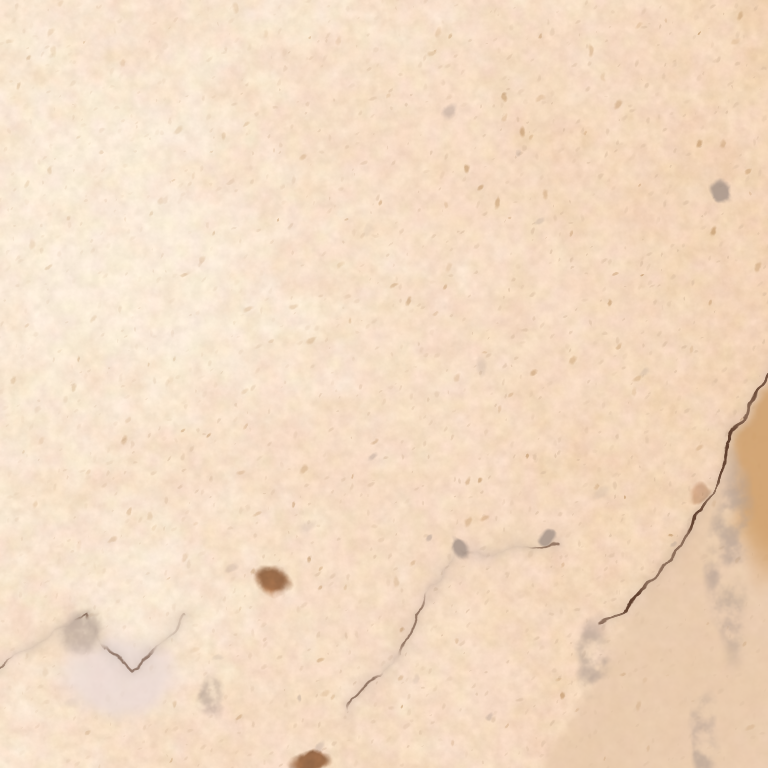
A WebGL 1 fragment shader for this texture:

```glsl
precision highp float;
// Pale limestone slab: a cream to peach wash with fine grain and slanted flecks,
// broken near the bottom by thin cracks, grey weathering and rusty stains.
// Layers of value noise, scattered ellipses and warped segments, blended in order.
uniform vec2 u_resolution;

const vec3 CREAM = vec3(0.985, 0.928, 0.852);
const vec3 PEACH = vec3(0.965, 0.860, 0.762);
const vec3 SAND = vec3(0.945, 0.818, 0.695);
const vec3 OCHRE = vec3(0.79, 0.59, 0.37);
const vec3 RUST = vec3(0.58, 0.37, 0.22);
const vec3 SLATE = vec3(0.68, 0.61, 0.57);
const vec3 LILAC = vec3(0.92, 0.86, 0.85);
const vec3 CRACK = vec3(0.36, 0.23, 0.16);

float hash(vec2 p) {
  vec3 q = fract(vec3(p.xyx) * 0.1031);
  q += dot(q, q.yzx + 33.33);
  return fract((q.x + q.y) * q.z);
}

float noise(vec2 p) {
  vec2 i = floor(p), f = fract(p);
  f = f * f * (3.0 - 2.0 * f);
  return mix(mix(hash(i), hash(i + vec2(1, 0)), f.x),
             mix(hash(i + vec2(0, 1)), hash(i + vec2(1, 1)), f.x), f.y);
}

float fbm(vec2 p) {
  float sum = 0.0, gain = 0.53;
  for (int i = 0; i < 4; i++) {
    sum += gain * noise(p);
    p = mat2(1.6, 1.2, -1.2, 1.6) * p + 17.3;
    gain *= 0.5;
  }
  return sum;
}

// Displaces a point by noise of the given frequency.
vec2 warp(vec2 p, float freq, float amount) {
  return p + amount * (vec2(fbm(p * freq), fbm(p * freq + 41.7)) - 0.5);
}

// Coverage of small slanted ellipses, at most one per cell.
float flecks(vec2 p, float cells, float chance, float seed) {
  vec2 q = p * cells, home = floor(q);
  float cover = 0.0;
  for (int y = -1; y <= 1; y++) {
    for (int x = -1; x <= 1; x++) {
      vec2 cell = home + vec2(x, y), key = cell + seed;
      vec2 d = q - cell - vec2(hash(key + 3.1), hash(key + 57.9));
      float angle = 0.3 + 1.3 * hash(key + 91.3), c = cos(angle), s = sin(angle);
      d = vec2(c * d.x + s * d.y, c * d.y - s * d.x);
      float size = mix(0.14, 0.42, hash(key + 23.7));
      float body = 1.0 - smoothstep(0.3, 1.0, length(d / vec2(size, size * 0.55)));
      cover = max(cover, body * step(hash(key), chance) * mix(0.35, 1.0, hash(key + 71.1)));
    }
  }
  return cover;
}

float segment(vec2 p, vec2 a, vec2 b) {
  vec2 ab = b - a;
  return length(p - a - ab * clamp(dot(p - a, ab) / dot(ab, ab), 0.0, 1.0));
}

float stain(vec2 p, vec2 centre, vec2 size) {
  return 1.0 - smoothstep(0.55, 1.1, length((p - centre) / size));
}

float line(float d, float halfWidth, float px) {
  return 1.0 - smoothstep(halfWidth - 0.5 * px, halfWidth + px, d);
}

void main() {
  vec2 p = gl_FragCoord.xy / u_resolution.y;
  float px = 1.0 / u_resolution.y;
  float broad = fbm(p * 5.0), medium = fbm(p * 40.0);

  // Wash: brightest at the left, warmer with distance.
  float tone = 0.08 + 0.7 * length((p - vec2(0.03, 0.6)) * vec2(1.0, 0.7));
  tone += 0.45 * (broad - 0.5) + 0.4 * (medium - 0.5);
  vec3 col = mix(CREAM, PEACH, smoothstep(0.0, 0.6, tone));
  col = mix(col, SAND, smoothstep(0.5, 1.0, tone));

  // Grain and faint pink and yellow mottling.
  col += 0.075 * (fbm(p * 105.0) - 0.5);
  col += vec3(0.006, -0.008, 0.025) * (noise(p * 55.0 + 9.0) - 0.5);

  // Flecks, denser toward the right.
  vec2 rough = warp(p, 90.0, 0.006);
  float density = mix(0.5, 1.0, smoothstep(0.1, 0.8, p.x + broad - 0.5));
  col = mix(col, SAND * 0.88, 0.5 * density * flecks(rough, 62.0, 0.38, 5.0));
  col = mix(col, OCHRE * 0.88, 0.5 * density * flecks(rough, 44.0, 0.09, 130.0));
  col = mix(col, SLATE, 0.5 * density * flecks(rough, 24.0, 0.05, 260.0));

  // Lower slab right of the main crack, with ochre and grey weathering.
  vec2 w = warp(warp(p, 13.0, 0.035), 60.0, 0.009);
  float side = dot(w - vec2(0.76, 0.10), vec2(0.868, -0.496));
  float slab = smoothstep(-0.004, 0.02, side);
  col = mix(col, SAND * 0.94, 0.6 * slab);
  col = mix(col, OCHRE, 0.7 * slab * stain(w, vec2(1.01, 0.40), vec2(0.065, 0.17)));
  float grey = stain(w, vec2(0.955, 0.27), vec2(0.03, 0.15));
  grey = max(grey, stain(w, vec2(0.925, 0.04), vec2(0.022, 0.06)));
  grey = max(grey, stain(w, vec2(0.78, 0.14), vec2(0.025, 0.05)));
  grey = max(grey, stain(w, vec2(0.28, 0.09), vec2(0.018, 0.035)));
  grey = max(grey, stain(w, vec2(0.11, 0.18), vec2(0.03, 0.028)));
  col = mix(col, SLATE, 0.6 * grey * smoothstep(0.25, 0.7, medium));
  col = mix(col, LILAC, 0.7 * stain(w, vec2(0.16, 0.12), vec2(0.09, 0.06)));

  // Small rust and slate spots.
  float spots = stain(w, vec2(0.60, 0.283), vec2(0.014, 0.012));
  spots = max(spots, stain(w, vec2(0.715, 0.293), vec2(0.012, 0.009)));
  spots = max(spots, stain(w, vec2(0.94, 0.745), vec2(0.012, 0.016)));
  col = mix(col, SLATE * 0.9, 0.75 * spots);
  float rust = stain(w, vec2(0.36, 0.24), vec2(0.025, 0.02));
  rust = max(rust, stain(w, vec2(0.40, 0.01), vec2(0.035, 0.013)));
  rust = max(rust, 0.45 * stain(w, vec2(0.903, 0.36), vec2(0.014, 0.012)));
  col = mix(col, RUST * mix(0.7, 1.3, medium), 0.85 * rust);

  // Cracks: one dark and sharp, two faint and broken.
  float sharp = min(segment(w, vec2(1.01, 0.54), vec2(0.87, 0.26)),
                    segment(w, vec2(0.87, 0.26), vec2(0.79, 0.18)));
  float faint = min(segment(w, vec2(0.73, 0.285), vec2(0.60, 0.28)),
                    segment(w, vec2(0.60, 0.28), vec2(0.46, 0.07)));
  faint = min(faint, segment(w, vec2(0.0, 0.13), vec2(0.11, 0.20)));
  faint = min(faint, segment(w, vec2(0.11, 0.20), vec2(0.18, 0.13)));
  faint = min(faint, segment(w, vec2(0.18, 0.13), vec2(0.24, 0.20)));
  float broken = smoothstep(0.3, 0.65, noise(p * 28.0));
  col = mix(col, SLATE, 0.3 * exp(-min(sharp, faint) * 130.0));
  col = mix(col, CRACK, 0.55 * broken * line(faint, 0.0011, px));
  col = mix(col, CRACK, mix(0.6, 0.95, broken) * line(sharp, 0.0017, px));

  gl_FragColor = vec4(clamp(col, 0.0, 1.0), 1.0);
}
```
